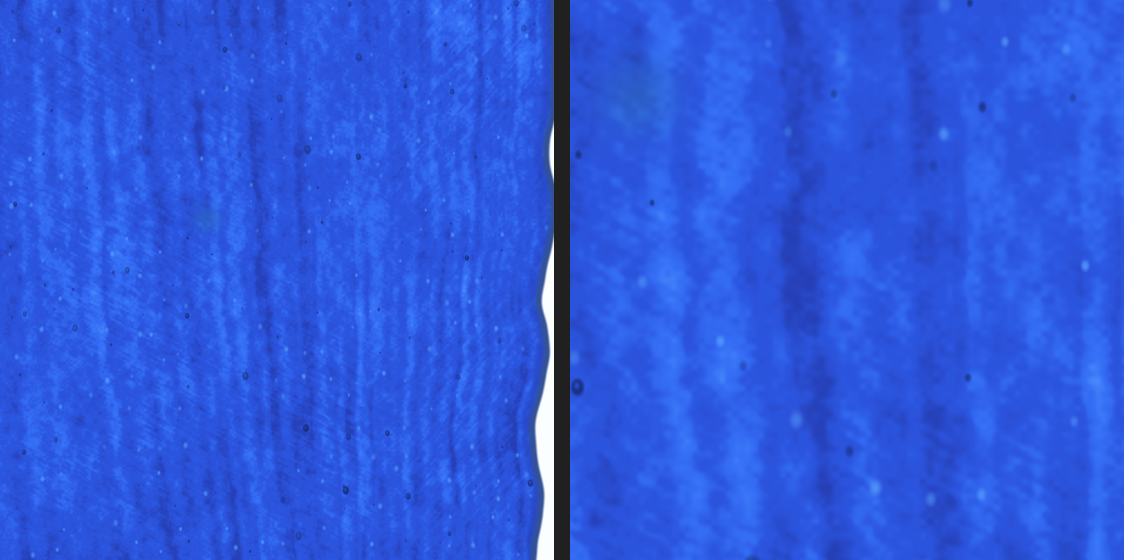
Left, the full canvas; right, a detail of the centre.
Give the GLSL for this texture, as a WebGL 1 fragment shader.

```glsl
precision highp float;
uniform vec2 u_resolution;

const vec3 DEEP = vec3(0.145, 0.245, 0.71);
const vec3 BLUE = vec3(0.17, 0.33, 0.87);
const vec3 BRIGHT = vec3(0.205, 0.43, 0.96);
const vec3 GLINT = vec3(0.34, 0.63, 1.0);
const vec3 RIM = vec3(0.20, 0.32, 0.58);
const vec3 SPOT = vec3(0.08, 0.16, 0.43);
const vec3 STAIN = vec3(0.17, 0.40, 0.70);
const vec3 LIGHT = vec3(0.985, 0.995, 0.995);

const float RIPPLE_FREQ = 128.0;
const float BAND_FREQ = 26.0;
const float LINE_FREQ = 58.0;
const float BASE_TONE = 0.12;
const float SPOT_CELLS = 10.0;
const float SPOT_CHANCE = 0.38;
const float SPOT_RADIUS = 0.0055;
const float SPECK_CELLS = 17.0;
const float SPECK_CHANCE = 0.25;
const float SPECK_RADIUS = 0.0026;
const float FLECK_CELLS = 23.0;
const float FLECK_CHANCE = 0.36;
const float FLECK_RADIUS = 0.0042;
const vec2 STAIN_CENTER = vec2(0.37, 0.61);

float hash(vec2 p) {
  return fract(sin(dot(p, vec2(127.1, 311.7))) * 43758.55);
}

// Smooth value noise in -1..1
float noise(vec2 p) {
  vec2 i = floor(p);
  vec2 f = fract(p);
  f = f * f * (3.0 - 2.0 * f);
  float low = mix(hash(i), hash(i + vec2(1.0, 0.0)), f.x);
  float high = mix(hash(i + vec2(0.0, 1.0)), hash(i + 1.0), f.x);
  return 2.0 * mix(low, high, f.y) - 1.0;
}

// Noise drawn out along a direction
float fibre(vec2 p, float angle) {
  vec2 along = vec2(cos(angle), sin(angle));
  vec2 across = vec2(-along.y, along.x);
  return noise(vec2(dot(p, along) * 42.0, dot(p, across) * 230.0));
}

// Distance of the wavy border from the right side
float borderInset(float y) {
  float drift = mix(0.028, -0.003, smoothstep(0.1, 0.85, y));
  float wave = sin(24.6 * y - 0.89) * (1.0 - smoothstep(0.7, 0.95, y));
  return drift - 0.009 * wave + 0.0025 * noise(vec2(y * 24.0, 3.0));
}

// Coordinate across the bent growth bands
float bandCoord(vec2 p, float inset) {
  float lean = 0.085 * pow(max(1.0 - p.y, 0.0), 1.4);
  lean *= smoothstep(-0.25, 0.35, p.x) * (1.0 - smoothstep(0.3, 0.75, p.x));
  float s = p.x - lean + inset * smoothstep(0.6, 1.0, p.x);
  s += 0.006 * noise(p * vec2(5.0, 8.0)) + 0.003 * noise(p * vec2(20.0, 34.0));
  return s + 0.3 * s * s;
}

// Jittered oval per cell: xy is the offset in radii, z is its strength
vec3 scatter(vec2 p, float cells, float chance, float radius, float seed) {
  vec2 id = floor(p * cells);
  vec2 jitter = vec2(hash(id + seed), hash(id + seed + 17.0));
  vec2 center = (id + 0.2 + 0.6 * jitter) / cells;
  float size = radius * mix(0.55, 1.1, hash(id + seed + 31.0));
  vec2 offset = (p - center) / (size * vec2(0.9, 1.2));
  float shown = step(hash(id + seed + 47.0), chance);
  return vec3(offset, shown * mix(0.45, 1.0, hash(id + seed + 59.0)));
}

vec3 toneColor(float tone) {
  vec3 color = mix(DEEP, BLUE, smoothstep(-1.35, 0.1, tone));
  color = mix(color, BRIGHT, smoothstep(0.0, 1.05, tone));
  return mix(color, GLINT, 0.6 * smoothstep(0.9, 2.0, tone));
}

void main() {
  vec2 p = gl_FragCoord.xy / u_resolution.y;
  float width = u_resolution.x / u_resolution.y;
  float inset = borderInset(p.y);
  float depth = width - inset - p.x;
  float s = bandCoord(p, inset);

  // Regular ripple, uneven bands and thin dark lines
  float phase = s * RIPPLE_FREQ + 2.0 * noise(vec2(s * 9.0, p.y * 1.6));
  float tone = BASE_TONE + 0.3 * sin(phase) * (0.8 + 0.5 * noise(p * 5.0));
  tone += 0.34 * noise(vec2(s * BAND_FREQ, p.y * 1.9));
  float line = noise(vec2(s * LINE_FREQ, p.y * 4.0 + 9.0));
  tone += 0.34 * line - 0.32 * smoothstep(0.35, 0.9, -line);
  tone += 0.3 * noise(vec2(s * 7.0, p.y * 2.0 + 5.0));
  float nearBorder = smoothstep(0.18, 0.02, depth);
  tone += 0.34 * nearBorder * (noise(vec2(s * 85.0, p.y * 5.0)) - 0.3);

  // Cloudy patches, slanted fibres and fine grain
  tone += 0.3 * noise(p * vec2(28.0, 16.0) + 4.0);
  tone += 0.36 * noise(p * vec2(76.0, 48.0));
  tone += 0.28 * noise(p * vec2(140.0, 95.0) + 7.0);
  float slant = mix(fibre(p, -0.5), fibre(p, 0.85), smoothstep(0.6, 0.8, p.x));
  tone += 0.34 * slant * (0.7 + 0.6 * noise(p * 7.0));
  tone += 0.26 * noise(p * 250.0);
  vec3 color = toneColor(tone);

  // Faint stain
  float stain = exp(-dot(p - STAIN_CENTER, p - STAIN_CENTER) / 0.0005);
  color = mix(color, STAIN, 0.5 * stain);

  // Pale flecks
  vec3 fleck = scatter(p, FLECK_CELLS, FLECK_CHANCE, FLECK_RADIUS, 5.0);
  float fleckMask = smoothstep(1.5, 0.2, length(fleck.xy));
  color = mix(color, GLINT, 0.75 * fleck.z * fleckMask);

  // Tiny dark specks
  vec3 speck = scatter(p, SPECK_CELLS, SPECK_CHANCE, SPECK_RADIUS, 23.0);
  float speckMask = smoothstep(1.5, 0.3, length(speck.xy));
  color = mix(color, SPOT, 0.7 * speck.z * speckMask);

  // Dark pits with a lighter core
  vec3 spot = scatter(p + 0.03, SPOT_CELLS, SPOT_CHANCE, SPOT_RADIUS, 11.0);
  float pit = smoothstep(1.5, 0.7, length(spot.xy));
  float core = smoothstep(0.75, 0.1, length(spot.xy + vec2(0.15, -0.2)));
  color = mix(color, SPOT, 0.85 * spot.z * pit * (1.0 - 0.65 * core));

  // Shaded rim and the clear field beyond
  color = mix(color, DEEP, 0.45 * smoothstep(0.035, 0.01, depth));
  color = mix(color, RIM, 0.95 * smoothstep(0.015, 0.005, depth));
  color = mix(color, LIGHT, smoothstep(0.002, -0.004, depth));
  gl_FragColor = vec4(color, 1.0);
}
```
